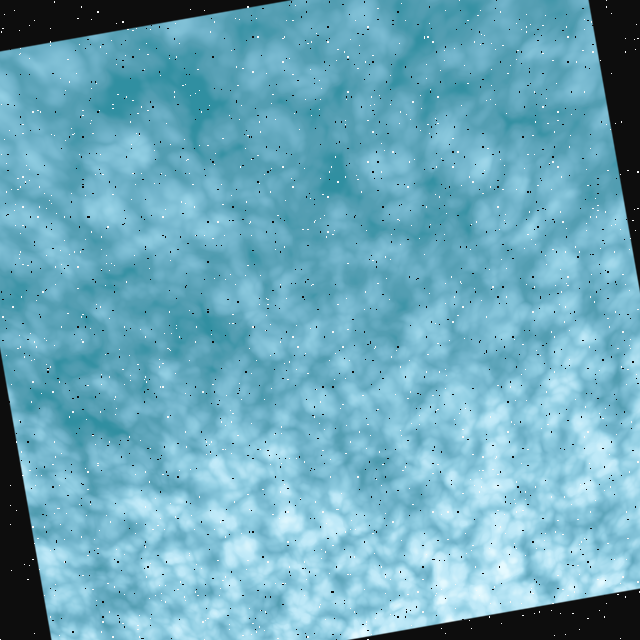
A WebGL 1 fragment shader for this texture:

```glsl
precision highp float;
// A tilted square of teal-blue puffy clouds on black, sprinkled with salt and pepper specks.

uniform vec2 u_resolution;

const float TILT = 0.1745;          // radians, counter-clockwise
const float HALF_SIDE = 0.5;
const float PUFF_DENSITY = 18.0;    // puffs across the middle of the square
const float DENSITY_SLOPE = 12.0;   // puffs shrink towards the bottom
const float PUFF_SHARPNESS = 13.0;
const float PUFF_MEAN = 0.06;
const float BASE_TONE = 0.40;
const float SPECK_GRID = 512.0;
const float SPECK_SHARE = 0.0042;   // light and dark specks together

const vec3 BACKDROP = vec3(0.05);
const vec3 DEEP_TEAL = vec3(0.19, 0.56, 0.63);
const vec3 SHADE_BLUE = vec3(0.33, 0.62, 0.70);
const vec3 MID_BLUE = vec3(0.45, 0.71, 0.80);
const vec3 LIGHT_BLUE = vec3(0.57, 0.81, 0.89);
const vec3 PALE_BLUE = vec3(0.74, 0.91, 0.97);
const vec3 CLOUD_WHITE = vec3(0.90, 0.98, 1.0);

float hash(vec2 p) {
  return fract(sin(dot(p, vec2(127.1, 311.7))) * 43758.5453);
}

// Nested hash: hides the lines a single one shows when thresholded
float scatter(vec2 cell) {
  return hash(vec2(hash(cell + 0.37), hash(cell.yx + 19.61)) * 61.0);
}

float valueNoise(vec2 p) {
  vec2 cell = floor(p);
  vec2 f = fract(p);
  f = f * f * (3.0 - 2.0 * f);
  float low = mix(hash(cell), hash(cell + vec2(1.0, 0.0)), f.x);
  float high = mix(hash(cell + vec2(0.0, 1.0)), hash(cell + 1.0), f.x);
  return mix(low, high, f.y);
}

float fbm(vec2 p) {
  float sum = 0.0;
  float amplitude = 0.5;
  for (int i = 0; i < 4; i++) {
    sum += amplitude * valueNoise(p);
    p = mat2(1.6, 1.2, -1.2, 1.6) * p + 7.3;
    amplitude *= 0.5;
  }
  return sum / 0.9375;
}

// Height of round puffs of random size, joined by a soft maximum
float puffs(vec2 p) {
  vec2 cell = floor(p);
  float sum = 0.0;
  for (int y = -1; y <= 1; y++) {
    for (int x = -1; x <= 1; x++) {
      vec2 id = cell + vec2(float(x), float(y));
      vec2 center = id + vec2(hash(id), hash(id + 41.7));
      vec2 d = p - center;
      float height = 0.5 * hash(id + 83.1) - 1.2 * dot(d, d);
      height += 0.15 * dot(d, vec2(-0.5, 0.85));   // lit from the upper left
      sum += exp(PUFF_SHARPNESS * height);
    }
  }
  return log(sum + 0.02) / PUFF_SHARPNESS - PUFF_MEAN;
}

float cloudTone(vec2 p) {
  // Finer puffs lower down, with wobbling outlines
  vec2 q = vec2(p.x * (PUFF_DENSITY - DENSITY_SLOPE * p.y),
                PUFF_DENSITY * p.y - 0.5 * DENSITY_SLOPE * p.y * p.y) + 60.0;
  q += 0.5 * (vec2(fbm(q * 1.1), fbm(q * 1.1 + 31.0)) - 0.5);

  float nearness = 1.0 - smoothstep(-0.5, 0.1, p.y);
  float tone = BASE_TONE + 0.48 * nearness + 0.12 * p.x;
  tone += 0.65 * (fbm(p * 5.0 + 12.0) - 0.5);
  float detail = 0.58 * puffs(q) + 0.38 * puffs(q * 1.9 + 17.0);
  detail += 0.16 * puffs(q * 3.5 + 29.0) + 0.25 * (fbm(q * 1.5 + 5.0) - 0.5);
  return tone + detail * mix(0.9, 1.25, nearness);
}

vec3 cloudColor(float tone) {
  vec3 color = mix(DEEP_TEAL, SHADE_BLUE, smoothstep(-0.05, 0.25, tone));
  color = mix(color, MID_BLUE, clamp((tone - 0.25) * 4.0, 0.0, 1.0));
  color = mix(color, LIGHT_BLUE, clamp((tone - 0.5) * 4.0, 0.0, 1.0));
  color = mix(color, PALE_BLUE, clamp((tone - 0.75) * 4.0, 0.0, 1.0));
  return mix(color, CLOUD_WHITE, smoothstep(1.0, 1.35, tone));
}

void main() {
  float side = min(u_resolution.x, u_resolution.y);
  vec2 uv = (gl_FragCoord.xy - 0.5 * u_resolution) / side;
  float pixel = 1.0 / side;

  // Tilted square of sky
  float c = cos(TILT);
  float s = sin(TILT);
  vec2 p = vec2(c * uv.x + s * uv.y, c * uv.y - s * uv.x);
  float edge = max(abs(p.x), abs(p.y)) - HALF_SIDE;
  float inside = 1.0 - smoothstep(-pixel, pixel, edge);
  vec3 color = mix(BACKDROP, cloudColor(cloudTone(p)), inside);

  // Salt and pepper specks over everything
  vec2 speckCell = floor((uv + 0.5) * SPECK_GRID);
  float isSpeck = step(scatter(speckCell), SPECK_SHARE);
  float isSalt = step(0.5, scatter(speckCell + 7.7));
  color = mix(color, mix(BACKDROP, vec3(0.97), isSalt), isSpeck);

  gl_FragColor = vec4(color, 1.0);
}
```
